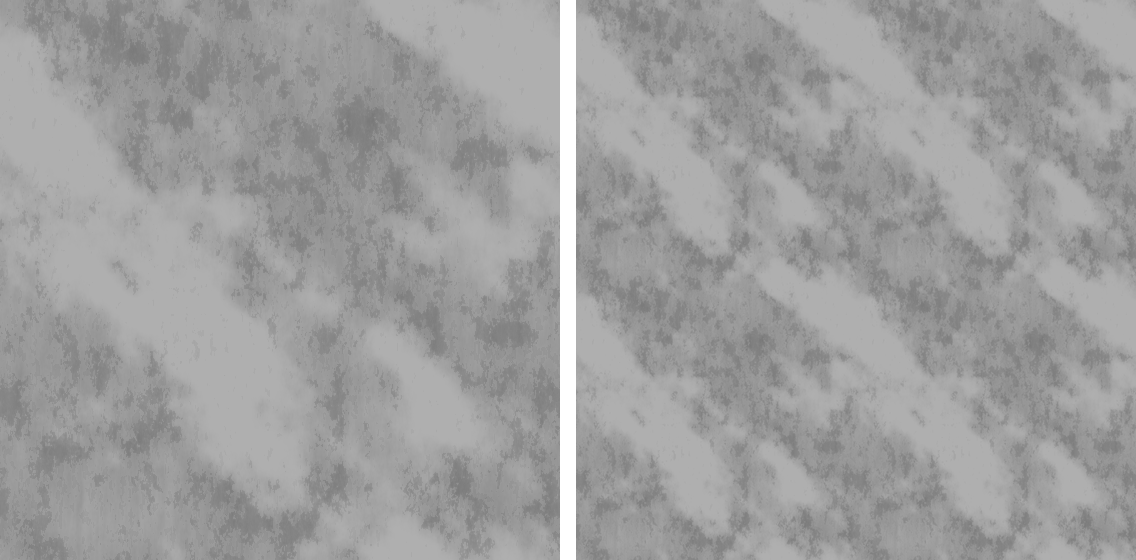
Left, the tile; right, the same tile 2 across and 2 down.
Write a Shadertoy shader that draws this texture.

```glsl
// Weathered grey plaster: crisp, upright stains and flecks on a mid-grey wall,
// veiled by pale diagonal drifts of haze. Every layer is wrapped gradient noise
// or a whole number of waves, so the square tiles in both directions.

const float TAU = 6.2831853;

vec2 gradientAt(vec2 cell, vec2 period, float seed) {
    cell = mod(cell, period);
    float h = fract(sin(dot(cell, vec2(127.1, 311.7)) + seed * 74.7) * 43758.545);
    return vec2(cos(TAU * h), sin(TAU * h));
}

// Gradient noise that repeats after "period" cells
float gradientNoise(vec2 p, vec2 period, float seed) {
    vec2 cell = floor(p), f = p - cell;
    vec2 w = f * f * f * (f * (f * 6.0 - 15.0) + 10.0);
    vec2 e = vec2(1.0, 0.0);
    float a = dot(gradientAt(cell, period, seed), f);
    float b = dot(gradientAt(cell + e.xy, period, seed), f - e.xy);
    float c = dot(gradientAt(cell + e.yx, period, seed), f - e.yx);
    float d = dot(gradientAt(cell + e.xx, period, seed), f - e.xx);
    return mix(mix(a, b, w.x), mix(c, d, w.x), w.y);
}

// Octaves of wrapped noise; "cells" is the whole number of cells per tile
float fbm(vec2 uv, vec2 cells, int octaves, float gain, float seed) {
    float sum = 0.0, amplitude = 1.0;
    for (int i = 0; i < octaves; i++) {
        sum += amplitude * gradientNoise(uv * cells, cells, seed + float(i));
        cells *= 2.0;
        amplitude *= gain;
    }
    return sum;
}

void mainImage(out vec4 fragColor, in vec2 fragCoord) {
    vec2 uv = fragCoord / iResolution.xy;

    // Sheared coordinates run along the falling diagonal and still wrap
    vec2 diagonal = vec2(uv.x + uv.y, uv.y);

    // Surface layers, from broad to fine
    float mottle = fbm(uv, vec2(8.0, 6.0), 3, 0.5, 11.0);
    float grain = fbm(uv, vec2(21.0, 13.0), 5, 0.78, 23.0);
    float fleck = fbm(uv, vec2(70.0, 34.0), 3, 0.8, 37.0);
    float streak = fbm(uv, vec2(44.0, 6.0), 3, 0.6, 41.0);

    // Haze: one main drift, two weaker ones, broken up by cloudy noise
    float phase = TAU * (diagonal.x - 0.77);
    float drift = 0.32 * cos(phase) + 0.12 * cos(3.0 * phase);
    drift += 0.7 * fbm(diagonal, vec2(5.0, 3.0), 3, 0.45, 53.0);
    drift += 0.6 * fbm(uv, vec2(6.0), 4, 0.5, 67.0);
    float haze = smoothstep(-0.2, 0.42, drift - 0.12 * grain);
    float bare = 1.0 - haze;

    // Hard-edged stains that crumble where they thin out into the haze
    float stainLevel = grain + 0.65 * mottle + 0.2 * streak - 0.75 * haze;
    float stain = smoothstep(0.14, 0.21, stainLevel);
    float core = smoothstep(0.25, 0.65, stainLevel);
    float speck = smoothstep(0.1, 0.2, fleck + 0.4 * mottle + 0.4 * streak - 0.5 * haze);

    // Tones
    float grey = mix(0.597, 0.685, haze);
    grey += bare * (0.03 * streak - 0.045 * mottle);
    grey -= stain * (0.05 + 0.018 * core) * mix(1.0, 0.6, haze);
    grey -= speck * 0.03 * (1.0 - 0.6 * stain) * mix(1.0, 0.7, haze);
    grey += 0.016 * fleck * bare;

    fragColor = vec4(vec3(grey), 1.0);
}
```
